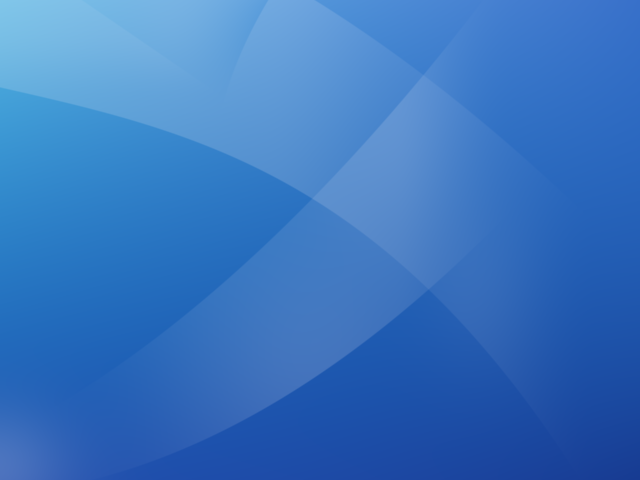
Give the GLSL for this background, as a WebGL 1 fragment shader.

```glsl
precision highp float;
// Soft blue backdrop: two broad translucent ribbons cross over a smooth gradient.
// Ribbon borders are polynomial curves; Gaussian glows vary their brightness.
// Coordinates run from 0 to 4/3 in x and from 0 to 1 in y.

uniform vec2 u_resolution;

#define LIGHT vec3(0.93, 0.92, 0.96)
#define ARCH_STRENGTH 0.19
#define SWEEP_STRENGTH 0.045
#define LOWER_GLOW 0.14
#define UPPER_GLOW 0.12
#define CORNER_GLOW 0.23
#define EDGE_PIXELS 1.0

// Quadratic through three values placed at t = 0, 0.5 and 1
vec3 curve3(vec3 a, vec3 b, vec3 c, float t) {
  return a * (1.0 - t) * (1.0 - 2.0 * t)
       + b * 4.0 * t * (1.0 - t)
       + c * t * (2.0 * t - 1.0);
}

// Smooth two-way gradient, cyan at upper left to navy at lower right
vec3 backdrop(vec2 uv) {
  vec3 top = curve3(vec3(0.36, 0.73, 0.90), vec3(0.32, 0.58, 0.85),
                    vec3(0.22, 0.44, 0.79), uv.x);
  vec3 middle = curve3(vec3(0.17, 0.50, 0.78), vec3(0.15, 0.42, 0.74),
                       vec3(0.14, 0.37, 0.71), uv.x);
  vec3 bottom = curve3(vec3(0.12, 0.31, 0.68), vec3(0.115, 0.29, 0.65),
                       vec3(0.09, 0.23, 0.57), uv.x);
  return curve3(bottom, middle, top, uv.y);
}

// Antialiased coverage of the positive side; slope corrects the distance
float side(float d, float slope) {
  float w = EDGE_PIXELS / u_resolution.y;
  return smoothstep(-w, w, d / sqrt(1.0 + slope * slope));
}

float glow(vec2 p, vec2 center, vec2 radius) {
  vec2 q = (p - center) / radius;
  return exp(-dot(q, q));
}

// Ribbon arching from the upper left down to the right
float archRibbon(vec2 p) {
  float x = p.x;
  float lower = 0.818 - 0.226 * x - 0.308 * x * x * x;
  float upper = 1.279 - 0.229 * x - 0.3 * x * x;
  float body = side(p.y - lower, 0.226 + 0.924 * x * x)
             * side(upper - p.y, 0.229 + 0.6 * x);
  float strength = ARCH_STRENGTH * mix(1.0, 0.4, smoothstep(0.55, 0.9, x));
  strength *= 1.0 - smoothstep(0.95, 1.24, x);

  // Darker gap beside the curved fold near the top
  float drop = 1.0 - p.y;
  float fold = 0.559 - 0.6 * drop + 0.76 * drop * drop;
  float gap = side(fold - x, 0.6) * exp(-max(fold - x, 0.0) / 0.09);
  strength *= 1.0 - 0.75 * gap * smoothstep(0.76, 1.0, p.y);

  // Pale corner patch below a slanting border
  float patchEdge = 1.117 - 0.687 * x - p.y;
  strength += 0.06 * side(patchEdge, 0.687) * smoothstep(0.79, 0.94, p.y);
  return body * strength;
}

// Ribbon sweeping from the lower left up to the right
float sweepRibbon(vec2 p) {
  float x = p.x;
  float upper = 0.09 + 0.505 * x + 0.396 * x * x;
  float lower = -0.032 + 0.083 * x + 0.445 * x * x;
  float body = side(upper - p.y, 0.505 + 0.792 * x)
             * side(p.y - lower, 0.083 + 0.89 * x);
  float strength = SWEEP_STRENGTH * smoothstep(0.08, 0.45, x)
                 + LOWER_GLOW * glow(p, vec2(0.65, 0.24), vec2(0.26, 0.30))
                 + UPPER_GLOW * glow(p, vec2(0.84, 0.72), vec2(0.17, 0.28));
  return body * strength * (1.0 - smoothstep(0.82, 1.08, x));
}

void main() {
  vec2 uv = gl_FragCoord.xy / u_resolution;
  vec2 p = uv * vec2(4.0 / 3.0, 1.0);
  vec3 color = backdrop(uv);

  // Ribbons
  color = mix(color, LIGHT, archRibbon(p));
  color = mix(color, LIGHT, sweepRibbon(p));

  // Free glows outside the ribbons
  float haze = CORNER_GLOW * glow(p, vec2(-0.02, 0.02), vec2(0.17, 0.13))
             + 0.04 * glow(p, vec2(1.0, 0.38), vec2(0.12, 0.18))
             + 0.05 * glow(p, vec2(0.38, 0.96), vec2(0.10, 0.12));
  color = mix(color, LIGHT, haze);

  gl_FragColor = vec4(color, 1.0);
}
```
